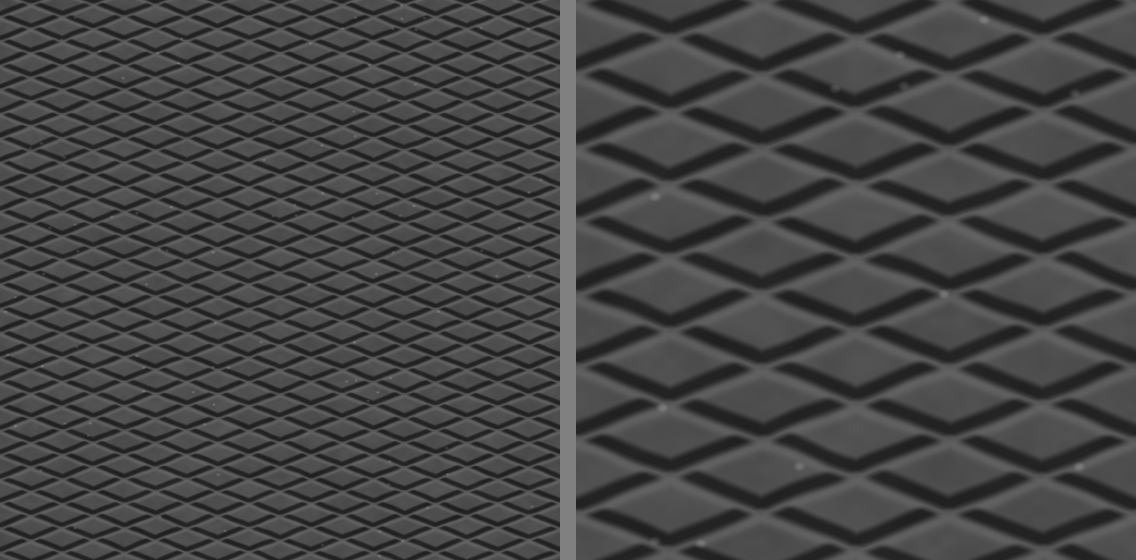
Left: the whole. Right: its middle third, enlarged.
Give the GLSL for this texture, as a WebGL 1 fragment shader.

```glsl
precision highp float;
uniform vec2 u_resolution;

#define REPEATS vec2(9.0, 23.0)
#define LATTICE_ORIGIN vec2(0.5, 0.94)
#define GROOVE_CORE 0.035
#define GROOVE_EDGE 0.165
#define RIDGE_OFFSET 0.20
#define RIDGE_WIDTH 0.075
#define PLATE_COLOR vec3(0.308)
#define GROOVE_COLOR vec3(0.125)
#define RIDGE_COLOR vec3(0.385)
#define GRAIN 0.05
#define SPECK_GRID 48.0
#define WARP 0.0018

float hash(vec2 p) {
  return fract(sin(dot(p, vec2(127.1, 311.7))) * 43758.5453);
}

// Value noise that wraps after a whole number of cells
float tileNoise(vec2 uv, vec2 period) {
  vec2 p = uv * period;
  vec2 cell = floor(p);
  vec2 f = fract(p);
  f = f * f * (3.0 - 2.0 * f);
  vec2 lo = mod(cell, period);
  vec2 hi = mod(cell + 1.0, period);
  return mix(mix(hash(lo), hash(vec2(hi.x, lo.y)), f.x),
             mix(hash(vec2(lo.x, hi.y)), hash(hi), f.x), f.y);
}

float fractalNoise(vec2 uv) {
  float sum = 0.0;
  float weight = 0.5;
  vec2 period = vec2(32.0, 40.0);
  for (int i = 0; i < 3; i++) {
    sum += weight * (tileNoise(uv, period) - 0.5);
    period *= 2.0;
    weight *= 0.8;
  }
  return sum;
}

// Soft stroke along one plate edge, stopping short of the side corner
float groove(float across, float along) {
  float t = fract(along + 0.12) - 0.12;
  float ends = smoothstep(-0.12, -0.02, t) * (1.0 - smoothstep(0.74, 0.87, t));
  return ends * (1.0 - smoothstep(GROOVE_CORE, GROOVE_EDGE, abs(across)));
}

float ridge(float across) {
  float d = (across + RIDGE_OFFSET) / RIDGE_WIDTH;
  return exp(-d * d);
}

// Sparse pale grit, one candidate per grid cell
float specks(vec2 uv) {
  vec2 p = uv * SPECK_GRID;
  vec2 id = mod(floor(p), SPECK_GRID);
  vec2 center = 0.25 + 0.5 * vec2(hash(id + 3.1), hash(id + 7.7));
  float present = step(0.95, hash(id + 11.3));
  float dist = length((fract(p) - center) * vec2(0.8, 1.0));
  return present * (1.0 - smoothstep(0.03, 0.17, dist));
}

void main() {
  vec2 uv = gl_FragCoord.xy / u_resolution;

  // Slightly uneven moulding
  vec2 wobble = vec2(tileNoise(uv, vec2(36.0)), tileNoise(uv + 0.37, vec2(42.0))) - 0.5;
  vec2 p = (uv + WARP * wobble) * REPEATS - LATTICE_ORIGIN;

  // Diagonal axes: the plate edges lie on whole numbers
  vec2 diagonal = vec2(p.y + p.x, p.y - p.x);
  vec2 across = fract(diagonal + 0.5) - 0.5;
  vec2 id = floor(diagonal);
  vec2 plate = mod(vec2(id.x - id.y, id.x + id.y + 1.0) * 0.5, REPEATS);

  // Rubber surface with grain, broad stains and per-plate tone
  float grain = fractalNoise(uv);
  float stain = tileNoise(uv, vec2(5.0, 9.0)) - 0.5;
  vec3 color = PLATE_COLOR + GRAIN * grain + 0.012 * stain;
  color += 0.014 * (hash(plate) - 0.5);

  // Raised rims and the shadowed grooves above them
  float rim = max(ridge(across.x), ridge(across.y));
  color = mix(color, RIDGE_COLOR + 0.5 * GRAIN * grain, 0.85 * rim);
  float shade = max(groove(across.x, diagonal.y), groove(across.y, diagonal.x));
  float wear = 0.9 + 0.1 * tileNoise(uv, vec2(60.0));
  color = mix(color, GROOVE_COLOR + 0.3 * GRAIN * grain, shade * wear);

  color += 0.11 * specks(uv);
  gl_FragColor = vec4(color, 1.0);
}
```
